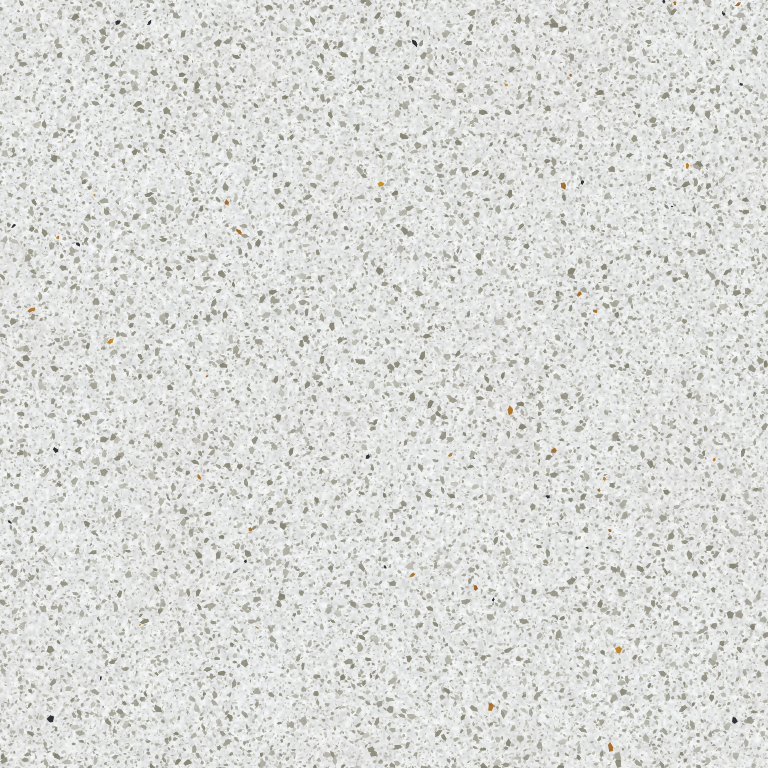
Give the GLSL for this texture, as a WebGL 2 fragment shader.

```glsl
#version 300 es
precision highp float;
// Pale quartz composite: a finely mottled white binder filled with three
// sizes of scattered, angular warm-grey chips, plus rare amber and black ones.
// Chips are random convex polygons, one per jittered cell of a grid.

uniform vec2 u_resolution;
out vec4 fragColor;

vec3 hash3(vec2 cell, float seed) {
    vec3 h = fract(vec3(cell.xyx + seed * 17.31) * vec3(0.1031, 0.1030, 0.0973));
    h += dot(h, h.yxz + 33.33);
    return fract((h.xxy + h.yzz) * h.zyx);
}

float valueNoise(vec2 p, float seed) {
    vec2 i = floor(p), f = fract(p);
    f = f * f * (3.0 - 2.0 * f);
    float low = mix(hash3(i, seed).x, hash3(i + vec2(1, 0), seed).x, f.x);
    float high = mix(hash3(i + vec2(0, 1), seed).x, hash3(i + vec2(1, 1), seed).x, f.x);
    return mix(low, high, f.y);
}

// Signed distance to an irregular five-sided chip.
float chipDistance(vec2 q, float radius, vec3 shape) {
    float turn = shape.x * 6.2832;
    q = mat2(cos(turn), -sin(turn), sin(turn), cos(turn)) * q;
    q *= vec2(0.85, 1.0 + 0.6 * shape.y);
    float d = -1.0;
    for (int i = 0; i < 5; i++) {
        float wobble = fract(shape.z * 7.0 + float(i) * 0.618);
        float angle = (float(i) + 0.5 * wobble) * 1.2566;
        d = max(d, dot(q, vec2(cos(angle), sin(angle))) - radius * (0.75 + 0.4 * wobble));
    }
    return d;
}

// Warm grey of a chip, from dark (0) to pale (1).
vec3 chipColor(float tone) {
    return mix(vec3(0.51, 0.50, 0.43), vec3(0.85, 0.85, 0.83), tone);
}

// One layer of chips: colour in rgb, coverage in a.
vec4 chipLayer(vec2 uv, float cells, float seed, float amount, vec2 tones, float accents) {
    vec2 p = uv * cells, home = floor(p);
    float blur = 0.6 * cells / min(u_resolution.x, u_resolution.y);
    vec4 layer = vec4(0.0);
    for (int y = -1; y <= 1; y++) {
        for (int x = -1; x <= 1; x++) {
            vec2 cell = home + vec2(x, y);
            vec3 place = hash3(cell, seed);
            if (place.z > amount) continue;
            vec3 shape = hash3(cell, seed + 3.7);
            vec3 look = hash3(cell, seed + 8.3);
            float radius = mix(0.15, 0.31, look.x);
            float d = chipDistance(p - cell - place.xy, radius, shape);
            float cover = 1.0 - smoothstep(-blur, blur, d);
            if (cover <= layer.a) continue;
            vec3 color = chipColor(mix(tones.x, tones.y, look.y));
            if (look.z < 0.016 * accents) {
                color = mix(vec3(0.62, 0.40, 0.20), vec3(0.80, 0.58, 0.16), look.y);
            } else if (look.z < 0.025 * accents) {
                color = vec3(0.19, 0.20, 0.23);
            }
            layer = vec4(color, cover);
        }
    }
    return layer;
}

void main() {
    vec2 uv = gl_FragCoord.xy / min(u_resolution.x, u_resolution.y);

    // Binder: fine white and grey mottling with faint cool patches.
    float fine = valueNoise(uv * 290.0, 1.0);
    float medium = valueNoise(uv * 165.0, 2.0);
    float cloud = valueNoise(uv * 9.0, 4.0) - 0.5;
    float light = 0.835 + 0.095 * fine + 0.05 * medium + 0.012 * cloud;
    vec3 color = vec3(light) + vec3(-0.003, 0.002, 0.001 + 0.008 * cloud);

    // Chips from the smallest and palest to the largest and darkest.
    vec4 small = chipLayer(uv, 230.0, 5.0, 0.50, vec2(0.65, 1.0), 0.0);
    vec4 middle = chipLayer(uv, 130.0, 6.0, 0.55, vec2(0.25, 0.90), 0.1);
    vec4 large = chipLayer(uv, 70.0, 7.0, 0.45, vec2(0.05, 0.75), 1.0);
    float grit = 0.95 + 0.10 * fine;
    color = mix(color, small.rgb * grit, small.a);
    color = mix(color, middle.rgb * grit, middle.a);
    color = mix(color, large.rgb * grit, large.a);

    fragColor = vec4(color, 1.0);
}
```
